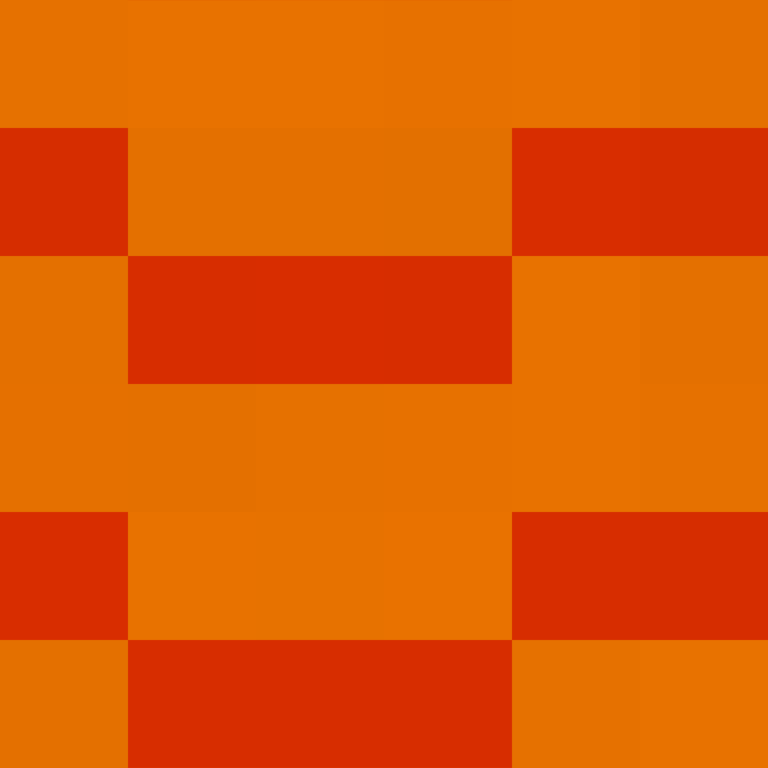
Give the GLSL for this pattern, as a three.js fragment shader.

```glsl
// Staggered red bars on an orange grid of flat squares, each with a faint shade of its own.

varying vec2 vUv;

const float CELLS = 6.0;           // squares across and up
const float ROW_PERIOD = 3.0;      // rows per repeat: bar, offset bar, plain
const float BAR_CENTER = 2.5;      // middle of the lower bar, in cells
const float BAR_HALF = 1.5;        // half its length, in cells
const float EDGE_SOFTNESS = 0.001; // half-width of an edge, in canvas units
const float SHADE_RANGE = 0.012;   // brightness change per square, either way
const vec3 ORANGE = vec3(0.902, 0.443, 0.0);
const vec3 RED = vec3(0.839, 0.176, 0.0);

float hash(vec2 p) {
  vec3 q = fract(vec3(p.xyx) * 0.1031);
  q += dot(q, q.yzx + 33.33);
  return fract((q.x + q.y) * q.z);
}

// Soft interval around a center, repeating with the given period.
float band(float x, float center, float halfWidth, float period) {
  float offset = abs(mod(x - center + 0.5 * period, period) - 0.5 * period);
  float soft = EDGE_SOFTNESS * CELLS;
  return smoothstep(-soft, soft, halfWidth - offset);
}

void main() {
  vec2 grid = vUv * CELLS;

  // The upper bar row fills the columns that the lower one leaves open.
  float columns = band(grid.x, BAR_CENTER, BAR_HALF, CELLS);
  float lowerRow = band(grid.y, 0.5, 0.5, ROW_PERIOD);
  float upperRow = band(grid.y, 1.5, 0.5, ROW_PERIOD);
  float bars = columns * lowerRow + (1.0 - columns) * upperRow;

  // Faint shade per square, wrapped at the canvas edge.
  vec2 cell = mod(floor(grid), CELLS);
  float shade = 1.0 + SHADE_RANGE * (2.0 * hash(cell + 1.0) - 1.0);

  gl_FragColor = vec4(mix(ORANGE, RED, bars) * shade, 1.0);
}
```
